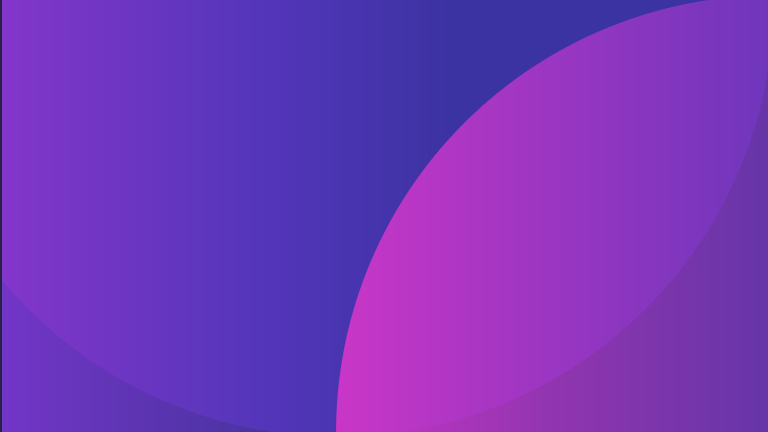
Give the GLSL for this background, as a WebGL 2 fragment shader.

```glsl
#version 300 es
precision highp float;
// Two large overlapping discs with horizontal violet, blue and magenta gradients.

uniform vec2 u_resolution;
out vec4 outColor;

// Lengths are in canvas heights, origin at the lower left.
const float DISC_RADIUS = 1.011;
const vec2 BLUE_CENTER = vec2(0.780, 1.000);
const vec2 PINK_CENTER = vec2(1.789, 0.000);
const float BORDER_WIDTH = 0.0046;

const vec3 BORDER = vec3(0.15, 0.13, 0.28);

// Blue disc gradient
const vec3 VIOLET = vec3(0.515, 0.21, 0.79);
const vec3 INDIGO = vec3(0.330, 0.21, 0.73);
const vec3 NAVY = vec3(0.230, 0.20, 0.635);
const float INDIGO_X = 0.60;
const float NAVY_X = 1.06;

// Backdrop gradient
const vec3 BACK_LEFT = vec3(0.450, 0.21, 0.78);
const vec3 BACK_RIGHT = vec3(0.260, 0.20, 0.60);
const float BACK_END_X = 0.72;

// Pink disc gradient, outside and inside the blue disc
const vec3 MAGENTA = vec3(0.790, 0.21, 0.78);
const vec3 ORCHID = vec3(0.600, 0.21, 0.76);
const vec3 PURPLE = vec3(0.435, 0.21, 0.735);
const vec3 SHADE = vec3(0.035, 0.003, 0.075);
const float ORCHID_X = 1.29;
const float PURPLE_X = 1.778;

float ramp(float a, float b, float x) {
    return clamp((x - a) / (b - a), 0.0, 1.0);
}

// Three colours blended along x
vec3 gradient(vec3 a, vec3 b, vec3 c, vec3 stops, float x) {
    vec3 start = mix(a, b, ramp(stops.x, stops.y, x));
    return mix(start, c, ramp(stops.y, stops.z, x));
}

// Antialiased disc coverage
float disc(vec2 p, vec2 center, float pixel) {
    float dist = length(p - center) - DISC_RADIUS;
    return clamp(0.5 - dist / pixel, 0.0, 1.0);
}

void main() {
    vec2 p = gl_FragCoord.xy / u_resolution.y;
    float pixel = 1.0 / u_resolution.y;
    float blueMask = disc(p, BLUE_CENTER, pixel);
    float pinkMask = disc(p, PINK_CENTER, pixel);

    // Backdrop and blue disc
    vec3 color = mix(BACK_LEFT, BACK_RIGHT, ramp(0.0, BACK_END_X, p.x));
    vec3 blue = gradient(VIOLET, INDIGO, NAVY, vec3(0.0, INDIGO_X, NAVY_X), p.x);
    color = mix(color, blue, blueMask);

    // Pink disc, darker where the blue disc ends
    float pinkStart = PINK_CENTER.x - DISC_RADIUS;
    vec3 pink = gradient(MAGENTA, ORCHID, PURPLE, vec3(pinkStart, ORCHID_X, PURPLE_X), p.x);
    float shade = (1.0 - blueMask) * ramp(pinkStart, ORCHID_X, p.x);
    color = mix(color, pink - SHADE * shade, pinkMask);

    // Thin dark border on the left
    float border = clamp(0.5 + (BORDER_WIDTH - p.x) / pixel, 0.0, 1.0);
    outColor = vec4(mix(color, BORDER, border), 1.0);
}
```
